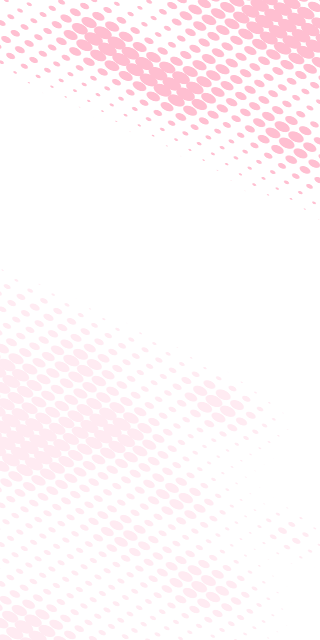
Write a Shadertoy shader that draws this background.

```glsl
const vec3 PAPER = vec3(1.0);
const vec3 ROSE = vec3(1.0, 0.75, 0.82);
const vec3 BLUSH = vec3(1.0, 0.92, 0.95);

// Columns are the two steps of the skewed dot lattice, in canvas widths
const mat2 LATTICE = mat2(0.04305, -0.0320, 0.0289, 0.0195);
const vec2 GRAIN = vec2(0.9, -0.436);
const float MAX_RADIUS = 0.56;
const int BLOBS = 12;

// Density blobs: centre, spread, peak dot radius
const vec4 UPPER[BLOBS] = vec4[BLOBS](
    vec4(0.31, 1.875, 0.10, 0.55), vec4(0.56, 1.72, 0.10, 0.54),
    vec4(0.87, 1.94, 0.16, 0.58), vec4(0.98, 1.84, 0.12, 0.32),
    vec4(0.90, 1.57, 0.09, 0.45), vec4(0.62, 1.95, 0.09, 0.36),
    vec4(0.04, 1.86, 0.11, 0.27), vec4(0.77, 1.71, 0.13, 0.28),
    vec4(0.98, 1.47, 0.07, 0.25), vec4(0.78, 1.40, 0.04, 0.32),
    vec4(0.44, 1.79, 0.08, 0.42), vec4(0.66, 1.80, 0.08, 0.34));

const vec4 LOWER[BLOBS] = vec4[BLOBS](
    vec4(0.06, 0.62, 0.16, 0.58), vec4(0.02, 0.84, 0.11, 0.48),
    vec4(0.25, 0.86, 0.09, 0.44), vec4(0.35, 0.66, 0.13, 0.53),
    vec4(0.68, 0.74, 0.09, 0.50), vec4(0.50, 0.96, 0.11, 0.28),
    vec4(0.16, 1.06, 0.12, 0.25), vec4(0.56, 0.44, 0.09, 0.42),
    vec4(0.39, 0.33, 0.08, 0.39), vec4(0.63, 0.17, 0.11, 0.46),
    vec4(0.09, 0.03, 0.11, 0.52), vec4(0.90, 0.33, 0.06, 0.28));

// Soft union of blobs stretched along the grain
float dotRadius(vec2 p, vec4 blobs[BLOBS], float base) {
    float sum = base * base;
    for (int i = 0; i < BLOBS; i++) {
        vec2 d = p - blobs[i].xy;
        vec2 q = vec2(dot(d, GRAIN) * 0.6, dot(d, vec2(-GRAIN.y, GRAIN.x)));
        float r = blobs[i].w * exp(-dot(q, q) / (blobs[i].z * blobs[i].z));
        sum += r * r;
    }
    return min(sqrt(sum), MAX_RADIUS);
}

// Fades dots out across a sloping border; side is +1 above it, -1 below
float borderFade(vec2 p, float height, float slope, float side) {
    return smoothstep(0.0, 0.12, side * (p.y - height - slope * p.x));
}

float dotCoverage(float dist, float radius, float pixel) {
    return clamp(0.5 + (radius - dist) / pixel, 0.0, 1.0)
         * smoothstep(0.02, 0.07, radius);
}

// Circles in lattice space become tilted ellipses on the canvas
float halftone(vec2 p, vec2 origin, vec4 blobs[BLOBS], float base,
               float height, float slope, float side, float pixel) {
    vec2 cell = inverse(LATTICE) * (p - origin);
    vec2 nearest = floor(cell + 0.5);
    float ink = 0.0;
    for (int y = -1; y <= 1; y++) {
        for (int x = -1; x <= 1; x++) {
            vec2 id = nearest + vec2(x, y);
            vec2 centre = origin + LATTICE * id;
            float radius = dotRadius(centre, blobs, base)
                         * borderFade(centre, height, slope, side);
            ink = max(ink, dotCoverage(length(cell - id), radius, pixel));
        }
    }
    return ink;
}

void mainImage(out vec4 fragColor, in vec2 fragCoord) {
    vec2 p = fragCoord / iResolution.x;
    float pixel = 1.0 / (iResolution.x * sqrt(abs(determinant(LATTICE))));

    // Upper rose dots and lower blush dots
    float upper = halftone(p, vec2(0.7656, 1.4036), UPPER, 0.13,
                           1.735, -0.465, 1.0, pixel);
    float lowerBase = 0.21 * (1.0 - smoothstep(0.3, 1.0, p.x));
    float lower = halftone(p, vec2(0.4393, 0.9583), LOWER, lowerBase,
                           1.20, -0.46, -1.0, pixel);

    vec3 color = mix(PAPER, BLUSH, lower);
    color = mix(color, ROSE, upper);
    fragColor = vec4(color, 1.0);
}
```
